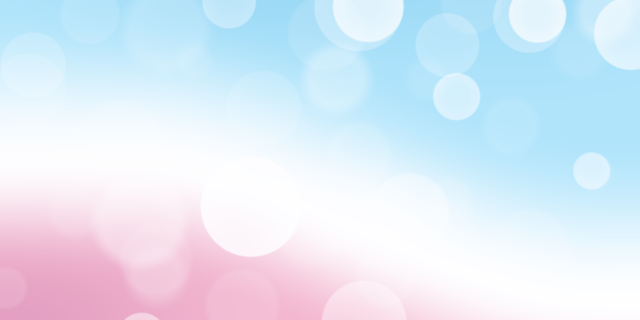
A Shadertoy shader for this background:

```glsl
// Soft pastel sky fading through white into pink, with pale bokeh discs.
#define SKY vec3(0.69, 0.895, 0.985)
#define DEEP_SKY vec3(0.55, 0.82, 0.945)
#define WHITE vec3(0.995, 0.995, 1.0)
#define PINK vec3(0.96, 0.73, 0.82)
#define PLUM vec3(0.87, 0.59, 0.74)
#define SKY_DEPTH 0.52
#define PINK_DEPTH 0.85
#define FAINT_COUNT 22
#define FAINT_ALPHA 0.13
#define CRISP 0.006
#define BLURRY 0.045

// Two random values in 0..1 from one index
vec2 hash2(float n) {
    vec3 q = fract(vec3(n) * vec3(0.1031, 0.1030, 0.0973));
    q += dot(q, q.yzx + 33.33);
    return fract((q.xx + q.yz) * q.zy);
}

// Elliptical falloff, 1 at its centre
float glow(vec2 p, vec2 centre, vec2 spread) {
    vec2 q = (p - centre) / spread;
    return exp(-dot(q, q));
}

// Blends in one translucent disc, a little brighter toward its rim
void addDisc(inout vec3 col, vec2 p, vec2 centre, float radius, float blur, float alpha) {
    float d = length(p - centre);
    float edge = max(blur, 1.5 / iResolution.y);
    float body = 1.0 - smoothstep(radius - edge, radius + 0.2 * edge, d);
    float rim = mix(0.85, 1.0, smoothstep(0.3, 1.0, d / radius));
    col = mix(col, WHITE, body * rim * alpha);
}

// A crisp disc over a wider, fainter companion
void addPair(inout vec3 col, vec2 p, vec2 centre, float radius, vec2 shift, float alpha) {
    addDisc(col, p, centre + shift, radius * 1.25, CRISP, 0.3);
    addDisc(col, p, centre, radius, CRISP, alpha);
}

// White band sinking to the right, blue above it and pink below
vec3 background(vec2 p) {
    float band = 0.49 - 0.43 * smoothstep(0.4, 1.9, p.x);
    float above = smoothstep(0.0, SKY_DEPTH, p.y - band);
    float below = smoothstep(0.0, PINK_DEPTH, (band - p.y) / 0.45);
    vec3 col = mix(WHITE, SKY, above);
    col = mix(col, PINK, below);
    col = mix(col, PLUM, 0.75 * glow(p, vec2(0.0), vec2(0.6, 0.25)));
    col = mix(col, DEEP_SKY, 0.6 * glow(p, vec2(0.9, 1.06), vec2(0.55, 0.2)));
    col = mix(col, DEEP_SKY, 0.4 * glow(p, vec2(1.65, 1.03), vec2(0.45, 0.22)));
    return mix(col, WHITE, 0.6 * glow(p, vec2(1.17, 0.32), vec2(0.2, 0.13)));
}

void mainImage(out vec4 fragColor, in vec2 fragCoord) {
    vec2 p = fragCoord / iResolution.y;
    vec3 col = background(p);

    // Faint scattered discs, spread evenly across the width
    for (int i = 0; i < FAINT_COUNT; i++) {
        float n = float(i);
        vec2 rnd = hash2(n + 7.0);
        vec2 centre = vec2(2.0 * (n + rnd.x) / float(FAINT_COUNT), fract(n * 0.618 + 0.1));
        float radius = mix(0.06, 0.13, rnd.y);
        addDisc(col, p, centre, radius, mix(CRISP, BLURRY, rnd.x), FAINT_ALPHA);
    }

    // Blurred mid-size discs
    addDisc(col, p, vec2(1.052, 0.753), 0.12, BLURRY, 0.38);
    addDisc(col, p, vec2(0.437, 0.31), 0.16, BLURRY, 0.4);
    addDisc(col, p, vec2(0.49, 0.14), 0.108, BLURRY, 0.25);
    addDisc(col, p, vec2(0.52, 0.91), 0.15, BLURRY, 0.2);
    addDisc(col, p, vec2(1.89, 0.96), 0.105, BLURRY, 0.4);
    addDisc(col, p, vec2(1.28, 0.336), 0.125, CRISP, 0.35);
    addDisc(col, p, vec2(0.104, 0.797), 0.104, CRISP, 0.2);

    // Crisp foreground discs
    addPair(col, p, vec2(1.151, 0.979), 0.113, vec2(-0.03, 0.0), 0.68);
    addPair(col, p, vec2(1.68, 0.956), 0.092, vec2(-0.026, -0.008), 0.72);
    addDisc(col, p, vec2(0.784, 0.354), 0.159, CRISP, 0.82);
    addDisc(col, p, vec2(1.971, 0.896), 0.117, CRISP, 0.62);
    addDisc(col, p, vec2(1.427, 0.698), 0.076, CRISP, 0.55);
    addDisc(col, p, vec2(1.398, 0.859), 0.102, CRISP, 0.25);
    addDisc(col, p, vec2(1.849, 0.466), 0.06, CRISP, 0.5);
    addDisc(col, p, vec2(1.138, -0.01), 0.135, CRISP, 0.42);
    addDisc(col, p, vec2(0.716, 0.995), 0.086, CRISP, 0.38);
    addDisc(col, p, vec2(0.443, -0.055), 0.08, CRISP, 0.5);

    fragColor = vec4(clamp(col, 0.0, 1.0), 1.0);
}
```
